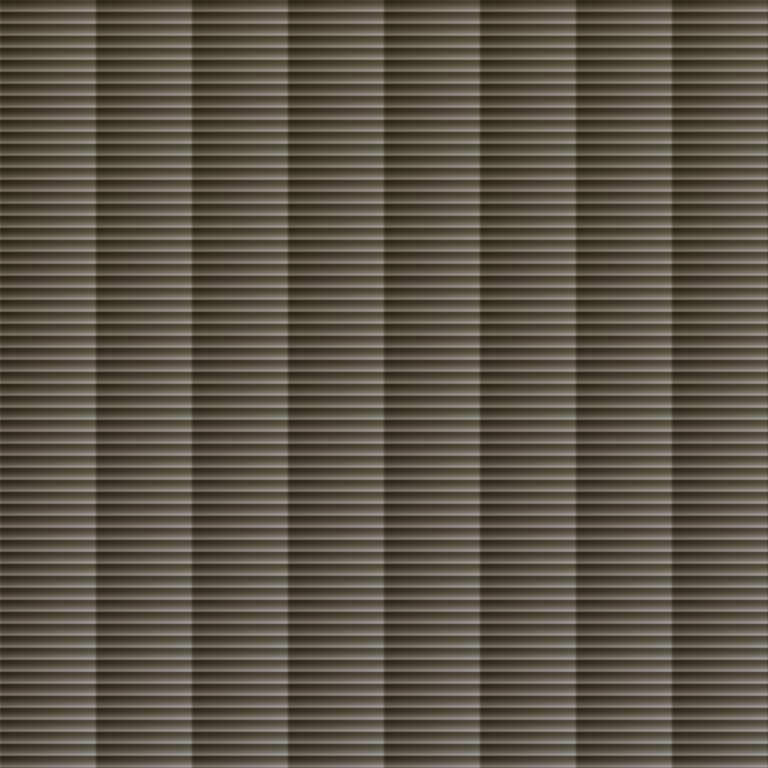
A Shadertoy shader for this pattern:

```glsl
const vec2 REPEATS = vec2(8.0, 64.0);        // columns across, slats down
const vec2 EDGE_SOFTNESS = vec2(0.022, 0.15); // fraction of one repeat
const float COLUMN_WEIGHT = 0.29;            // shading gained across a column
const float SLAT_WEIGHT = 0.71;              // shading gained down a slat
const float SLAT_CURVE = 1.75;
const float MID_STOP = 0.45;
const vec3 SHADOW = vec3(0.150, 0.132, 0.074);
const vec3 BRONZE = vec3(0.385, 0.355, 0.296);
const vec3 SILVER = vec3(0.700, 0.695, 0.680);
const float TINT_PERIOD = 7.0;               // slats per tint cycle
const float TINT_PHASE = 4.5;
const vec3 GREEN_TINT = vec3(-0.004, 0.0045, -0.002);
const vec3 COOL_TINT = vec3(0.010, 0.016, 0.042);
const float TAU = 6.2831853;

// Rising sawtooth whose drop is softened over the given width
float softSaw(float x, float width) {
    float f = fract(x);
    float drop = clamp((f - 1.0) / width + 0.5, 0.0, 1.0);
    float lift = clamp(0.5 - f / width, 0.0, 1.0);
    return f - drop + lift;
}

vec3 metalRamp(float t) {
    vec3 lower = mix(SHADOW, BRONZE, clamp(t / MID_STOP, 0.0, 1.0));
    return mix(lower, SILVER, clamp((t - MID_STOP) / (1.0 - MID_STOP), 0.0, 1.0));
}

void mainImage(out vec4 fragColor, in vec2 fragCoord) {
    vec2 uv = fragCoord / iResolution.xy;
    uv.y = 1.0 - uv.y;                       // measured from the top edge
    vec2 grid = uv * REPEATS;
    vec2 softness = max(EDGE_SOFTNESS, REPEATS / iResolution.xy);

    // Column and slat shading
    float across = softSaw(grid.x, softness.x);
    float down = softSaw(grid.y, softness.y);
    float shade = COLUMN_WEIGHT * across + SLAT_WEIGHT * pow(max(down, 0.0), SLAT_CURVE);
    vec3 color = metalRamp(shade);

    // Faint cyclic slat tint and a slow cool drift down the canvas
    float cycle = cos(TAU * (floor(grid.y) - TINT_PHASE) / TINT_PERIOD);
    float strength = 0.4 + 0.6 * shade;
    color += strength * (GREEN_TINT * cycle + COOL_TINT * (uv.y - 0.5));

    fragColor = vec4(clamp(color, 0.0, 1.0), 1.0);
}
```
